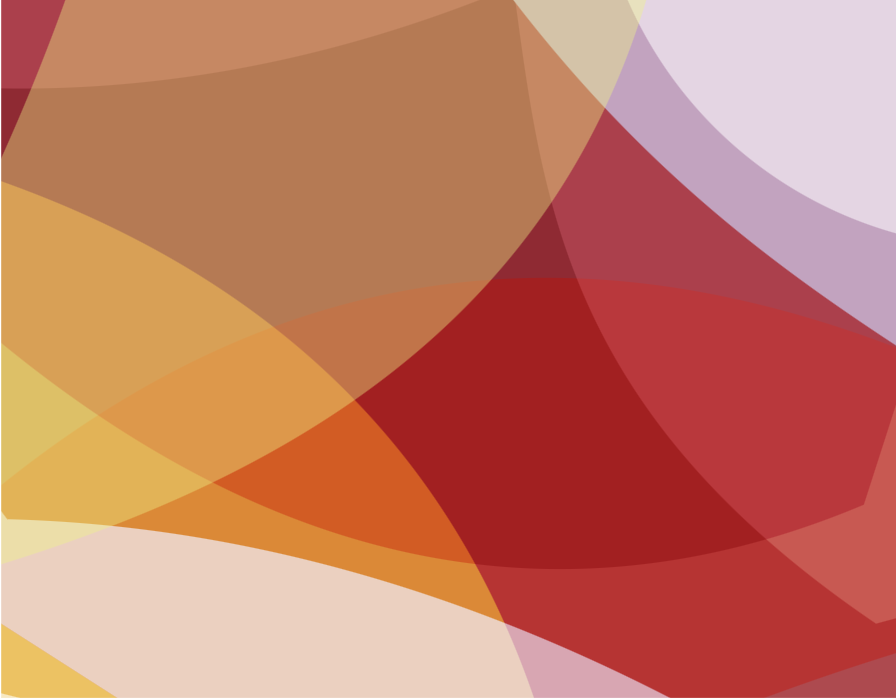
A Shadertoy shader for this background:

```glsl
// Coverage of a shape whose signed field is positive inside
float inside(float field) {
    return clamp(field / max(fwidth(field), 1e-6) + 0.5, 0.0, 1.0);
}

float cubic(float x, vec4 k) {
    return k.x + x * (k.y + x * (k.z + x * k.w));
}

// Translucent layers: screen lightens, multiply darkens
vec3 screenLayer(vec3 base, vec3 keep, float mask) {
    return 1.0 - (1.0 - base) * mix(vec3(1.0), keep, mask);
}

vec3 multiplyLayer(vec3 base, vec3 tint, float mask) {
    return base * mix(vec3(1.0), tint, mask);
}

void mainImage(out vec4 fragColor, in vec2 fragCoord) {
    // Height spans 0 to 1, measured downward from the top
    vec2 p = vec2(fragCoord.x, iResolution.y - fragCoord.y) / iResolution.y;
    float across = p.x - p.y;
    float along = p.x + p.y;
    float fromMiddle = p.x - 0.8;

    // Broad red hill and the muted corner below it
    vec3 color = vec3(0.629, 0.266, 0.308);
    float hill = inside(p.y - cubic(fromMiddle, vec4(0.397, 0.017, 0.43, -0.07)));
    color = mix(color, vec3(0.714, 0.204, 0.20), hill);
    float corner = inside(p.y - cubic(p.x - 1.092, vec4(0.997, -0.37, 0.16, 0.0)));
    color = mix(color, vec3(0.68, 0.29, 0.31), corner);

    // Orange arc at the lower left
    float orange = inside(cubic(along - 1.0667, vec4(-0.0645, -0.01, -0.325, -0.02)) - across);
    vec3 orangeKeep = mix(vec3(0.48, 0.52, 0.98), vec3(0.50, 0.58, 0.98), hill);
    color = screenLayer(color, orangeKeep, orange);

    // Pale mound with a yellow wedge beneath it
    float moundTop = min(cubic(p.x, vec4(0.7415, 0.02, 0.258, 0.0)), 0.728 + 1.33 * p.x);
    float wedge = inside(p.y - 0.89 - 0.64 * p.x);
    float mound = inside(p.y - moundTop) * (1.0 - wedge);
    vec3 moundKeep = mix(vec3(0.53, 0.44, 0.375), vec3(0.56, 0.395, 0.315), orange);
    color = screenLayer(color, moundKeep, mound);
    color = screenLayer(color, vec3(0.53, 0.52, 0.78), wedge);
    color = mix(color, vec3(0.97, 0.91, 0.76), inside(p.y - 0.99 - 0.25 * p.x));

    // Dark bowl with a cut right side
    float bowl = inside(min(cubic(fromMiddle, vec4(0.813, 0.0, -0.495, 0.015)) - p.y,
                            1.2333 + 0.322 * (0.7233 - p.y) - p.x));
    vec3 bowlTint = mix(vec3(0.89, 0.62, 0.65), vec3(0.96, 0.667, 0.66), orange);
    color = multiplyLayer(color, bowlTint, bowl);

    // Rosy veils at the right and along the top
    float rightVeil = inside(min(p.x - cubic(p.y, vec4(0.736, 0.135, -0.01, 0.57)),
                                 0.89 - 0.27 * (p.x - 1.255) - p.y));
    float topVeil = inside(cubic(p.x - 0.03, vec4(0.1265, 0.0, -0.295, 0.0)) - p.y);
    vec3 veilKeep = mix(vec3(0.75, 0.82, 0.85), vec3(0.75, 0.895, 0.88), bowl);
    color = screenLayer(color, veilKeep, max(rightVeil, topVeil));

    // Lavender sweep and pale disc at the upper right
    float lavender = inside(cubic(p.x - 0.7333, vec4(0.0, 1.30, -1.0, 0.5)) - p.y);
    color = mix(color, vec3(0.76, 0.64, 0.75), lavender);
    float disc = inside(0.5925 - length(p - vec2(1.4395, -0.2373)));
    color = mix(color, vec3(0.895, 0.835, 0.89), disc);

    // Large straw-coloured sheet over everything
    float sheet = inside(min(cubic(-across, vec4(1.0882, -0.1386, -0.2995, 0.0478)) - along,
                             p.x - cubic(p.y, vec4(0.0933, -0.36, -0.2, 0.0))));
    color = mix(color, vec3(0.935, 0.95, 0.525), 0.4 * sheet);

    // Thin white margin on the left and bottom
    float margin = max(inside(0.0017 - p.x), inside(p.y - 0.997));
    color = mix(color, vec3(1.0), margin);

    fragColor = vec4(color, 1.0);
}
```
